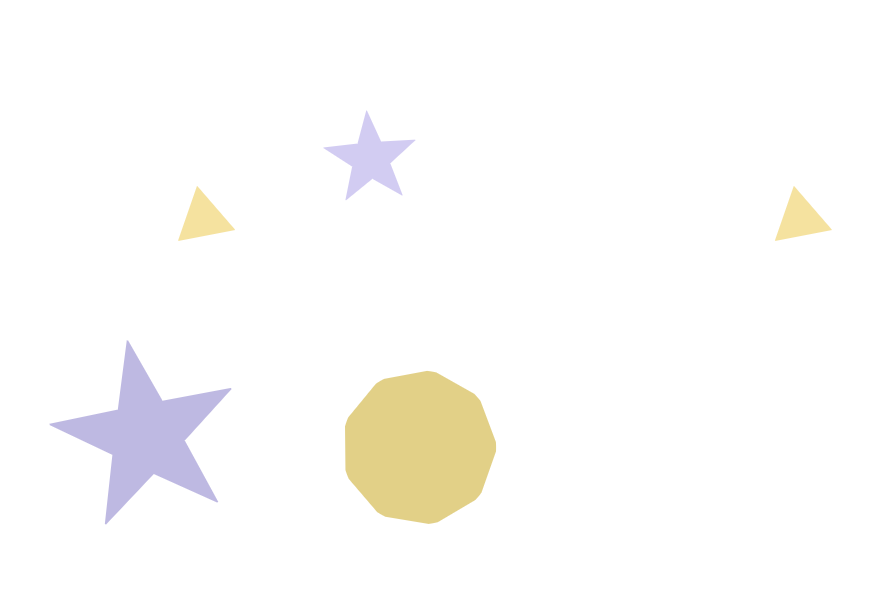
Give the GLSL for this background, as a WebGL 2 fragment shader.

```glsl
#version 300 es
precision highp float;
// Flat pastel shapes on white: two five-pointed stars, a nine-sided disc
// and a triangle repeated across the width. Every shape uses one folded
// star distance; lengths are in canvas heights.

#define PAPER vec3(1.0)
#define DEEP_LILAC vec3(0.745, 0.725, 0.885)
#define PALE_LILAC vec3(0.825, 0.80, 0.95)
#define DEEP_SAND vec3(0.885, 0.815, 0.53)
#define PALE_SAND vec3(0.96, 0.885, 0.625)
#define TIP_CUT 0.98
#define REPEAT_X 0.998

uniform vec2 u_resolution;
out vec4 fragColor;

const float PI = 3.14159265;

// Signed distance to a star with n points; angles in radians.
float starDistance(vec2 p, float n, float outer, float inner, float turn) {
  float halfSector = PI / n;
  float angle = atan(p.y, p.x) - turn;
  angle = abs(mod(angle + halfSector, 2.0 * halfSector) - halfSector);
  float radius = length(p);
  vec2 folded = radius * vec2(cos(angle), sin(angle));
  vec2 tip = vec2(outer, 0.0);
  vec2 edge = inner * vec2(cos(halfSector), sin(halfSector)) - tip;
  float side = dot(folded - tip, normalize(vec2(edge.y, -edge.x)));
  return max(side, radius - outer * TIP_CUT); // blunt the tips
}

// A regular polygon is a star whose notches lie on its flat sides.
float polygonDistance(vec2 p, float n, float outer, float turn) {
  return starDistance(p, n, outer, outer * cos(PI / n), turn);
}

// Fill a shape with an edge one pixel wide.
vec3 paint(vec3 base, vec3 ink, float dist) {
  return mix(base, ink, clamp(0.5 - dist * u_resolution.y, 0.0, 1.0));
}

void main() {
  vec2 p = gl_FragCoord.xy / u_resolution.y;
  vec3 color = PAPER;

  // Lilac stars
  color = paint(color, DEEP_LILAC,
    starDistance(p - vec2(0.2446, 0.2710), 5.0, 0.1660, 0.0649, 1.766));
  color = paint(color, PALE_LILAC,
    starDistance(p - vec2(0.6199, 0.7345), 5.0, 0.0825, 0.0337, 1.656));

  // Sand nonagon
  color = paint(color, DEEP_SAND,
    polygonDistance(p - vec2(0.7008, 0.2517), 9.0, 0.1314, 0.010));

  // Repeated sand triangles
  vec2 tile = vec2(mod(p.x, REPEAT_X), p.y);
  color = paint(color, PALE_SAND,
    polygonDistance(tile - vec2(0.3402, 0.6339), 3.0, 0.0565, 1.761));

  fragColor = vec4(color, 1.0);
}
```
